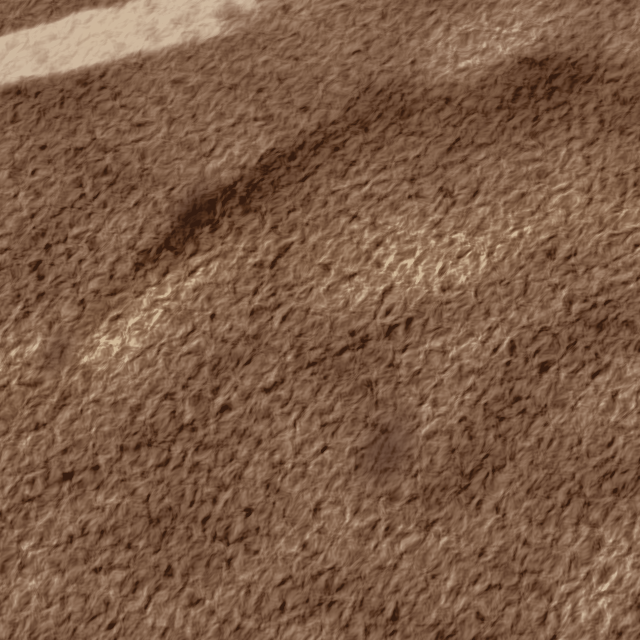
Give the GLSL for this texture, as a three.js fragment shader.

```glsl
// Draws a rough brown earthen slope with pitted grain, a shaded ridge and a pale strip.
varying vec2 vUv;

// Soil tones, dark to light
const vec3 PIT    = vec3(0.21, 0.11, 0.06);
const vec3 UMBER  = vec3(0.32, 0.19, 0.11);
const vec3 BROWN  = vec3(0.41, 0.28, 0.20);
const vec3 EARTH  = vec3(0.48, 0.35, 0.26);
const vec3 CLAY   = vec3(0.55, 0.42, 0.33);
const vec3 TAN    = vec3(0.64, 0.52, 0.43);
const vec3 SAND   = vec3(0.81, 0.72, 0.62);

const float BASE_TONE    = 2.2;             // index into the tones
const vec2  GRAIN_FREQ   = vec2(44.0, 66.0); // along and across the grain
const float GRAIN_ANGLE  = 1.05;
const float SLOPE_ANGLE  = 0.42;
const float WARP         = 0.55;
const float LIGHT_STEP   = 0.004;
const float HEIGHT_GAIN  = 2.5;
const float RELIEF_GAIN  = 3.1;
const float GLINT_LIMIT  = 0.2;             // flattens the bright crests
const float PIT_DEPTH    = 1.5;
const float PATCH_GAIN   = 1.9;

vec2 hash2(vec2 p) {
  vec3 q = fract(vec3(p.xyx) * vec3(0.1031, 0.1030, 0.0973));
  q += dot(q, q.yzx + 33.33);
  return fract((q.xx + q.yz) * q.zy) * 2.0 - 1.0;
}

float gradientNoise(vec2 p) {
  vec2 i = floor(p), f = p - i;
  vec2 u = f * f * f * (f * (f * 6.0 - 15.0) + 10.0);
  float a = dot(hash2(i), f);
  float b = dot(hash2(i + vec2(1, 0)), f - vec2(1, 0));
  float c = dot(hash2(i + vec2(0, 1)), f - vec2(0, 1));
  float d = dot(hash2(i + vec2(1, 1)), f - vec2(1, 1));
  return mix(mix(a, b, u.x), mix(c, d, u.x), u.y);
}

float fbm(vec2 p) {
  float sum = 0.0, amp = 1.0;
  for (int i = 0; i < 3; i++) {
    sum += amp * gradientNoise(p);
    p = p * 2.07 + 17.3;
    amp *= 0.45;
  }
  return sum;
}

vec2 rotate(vec2 p, float angle) {
  float c = cos(angle), s = sin(angle);
  return vec2(c * p.x + s * p.y, c * p.y - s * p.x);
}

// Grain space: short warped lumps, foreshortened towards the top
vec2 grainSpace(vec2 uv) {
  vec2 p = vec2(uv.x, uv.y + 0.25 * uv.y * uv.y);
  vec2 q = rotate(p, GRAIN_ANGLE) * GRAIN_FREQ + 40.0;
  return q + WARP * vec2(gradientNoise(q * 0.6), gradientNoise(q * 0.6 + 31.7));
}

float band(float d, float width) { return exp(-d * d / (width * width)); }

float spot(vec2 p, vec2 center, vec2 radius) {
  vec2 d = rotate(p - center, GRAIN_ANGLE) / radius;
  return exp(-dot(d, d));
}

vec3 soilColor(float tone) {
  vec3 c = mix(PIT, UMBER, clamp(tone + 1.0, 0.0, 1.0));
  c = mix(c, BROWN, clamp(tone, 0.0, 1.0));
  c = mix(c, EARTH, clamp(tone - 1.0, 0.0, 1.0));
  c = mix(c, CLAY, clamp(tone - 2.0, 0.0, 1.0));
  c = mix(c, TAN, clamp(tone - 3.0, 0.0, 1.0));
  return mix(c, SAND, clamp(tone - 4.0, 0.0, 1.0));
}

void main() {
  vec2 slope = rotate(vUv, SLOPE_ANGLE);
  float patches = fbm(slope * vec2(4.0, 9.0) + 11.0);
  float wobble = gradientNoise(vUv * 19.0 + 5.0);
  vec2 p = vUv + 0.02 * vec2(wobble, patches);

  // Broad shading: ridge shadow, lit shelf, bright upper corner
  float ridge = p.y - (0.38 + 1.12 * p.x - 0.6 * p.x * p.x);
  float shadow = smoothstep(0.03, -0.01, ridge)
               * smoothstep(-0.06 - 0.13 * p.x, -0.01, ridge) * smoothstep(-0.05, 0.3, p.x);
  float shelf = band(p.y - 0.40 - 0.20 * smoothstep(0.0, 0.4, p.x)
                     - 0.08 * smoothstep(0.65, 1.0, p.x), 0.085);
  float corner = band(p.y - 0.79 - 0.18 * p.x, 0.055) * smoothstep(0.4, 0.75, p.x);
  float tone = BASE_TONE + PATCH_GAIN * patches - 1.4 * shadow
             + 0.8 * shelf * (1.0 - shadow) + 0.95 * corner;

  // Hollows, cracks and faint furrows
  float hollow = spot(vUv, vec2(0.605, 0.30), vec2(0.055, 0.036))
               + spot(vUv, vec2(0.30, 0.67), vec2(0.045, 0.022))
               + 0.7 * spot(vUv, vec2(0.09, 0.45), vec2(0.04, 0.025));
  float crack = band(p.y - 0.20 - 0.46 * p.x, 0.006) * smoothstep(0.72, 0.6, p.x);
  crack += band(p.x - 0.94, 0.004) * band(p.y - 0.75, 0.06);
  crack += 0.6 * band(ridge + 0.015, 0.009) * smoothstep(0.1, 0.3, p.x) * smoothstep(0.75, 0.5, p.x);
  float furrow = band(gradientNoise(rotate(p, SLOPE_ANGLE) * vec2(4.0, 13.0) + 3.0), 0.035);
  crack += 0.45 * furrow * smoothstep(0.5, 0.3, p.y);
  tone -= 1.9 * hollow + 1.7 * crack * smoothstep(-0.2, 0.15, wobble);

  // Pale strip crossing the upper left
  float stripTop = smoothstep(0.006, -0.006, p.y - 0.945 - 0.28 * p.x);
  float stripBottom = smoothstep(-0.012, 0.012, p.y - 0.857 - 0.25 * p.x);
  float strip = stripTop * stripBottom * smoothstep(0.52, 0.30, p.x + 0.3 * patches + 0.2 * wobble);

  // Grain lit from the upper left, with scattered pits and flattened crests
  vec2 soil = grainSpace(vUv);
  float height = fbm(soil);
  float relief = height - fbm(grainSpace(vUv + LIGHT_STEP * vec2(-0.77, 0.64)));
  float grain = HEIGHT_GAIN * height + RELIEF_GAIN * relief;
  grain /= 1.0 + GLINT_LIMIT * max(grain, 0.0);
  grain -= PIT_DEPTH * smoothstep(0.14, 0.4, gradientNoise(soil * vec2(0.8, 0.75) + 71.3));
  grain *= mix(1.1, 0.75, smoothstep(0.55, 0.95, vUv.y)) * (1.0 - 0.5 * min(hollow, 1.0));
  float mottle = 1.6 * min(wobble + 0.1, 0.0);
  tone = mix(tone + grain, 4.95 + 0.22 * grain + mottle, strip);

  // Warm shelf, greyer hollows
  float warmth = 0.4 * shelf - 1.0 * hollow + 0.25 * patches;
  vec3 color = soilColor(tone) * (1.0 + warmth * vec3(0.02, 0.0, -0.08));
  gl_FragColor = vec4(color, 1.0);
}
```
